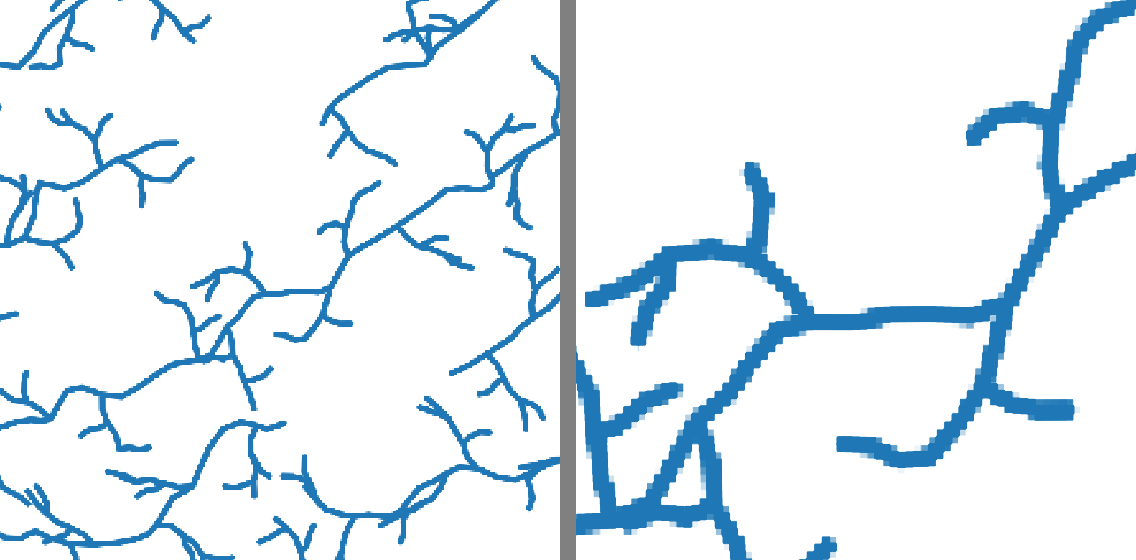
Left: the whole. Right: its middle third, enlarged.
This pattern is drawn by a three.js fragment shader. Its source:

```glsl
// Blue dendritic channels on white: wandering diagonal trunks carry crooked
// side branches, which fork again into short twigs. All strokes are distances
// to line segments, sampled on a softly snapped grid for a stepped outline.
varying vec2 vUv;

const float STEP = 0.026;     // length of one trunk segment
const float HEADING = 3.6;    // general direction of the trunks

float hash(float n) { return fract(sin(n * 12.9898) * 43758.5453); }

float noise(float x) {
  float f = fract(x);
  return mix(hash(floor(x)), hash(floor(x) + 1.0), f * f * (3.0 - 2.0 * f)) - 0.5;
}

vec2 polar(float angle) { return vec2(cos(angle), sin(angle)); }

float segment(vec2 p, vec2 a, vec2 b) {
  vec2 ab = b - a;
  return length(p - a - ab * clamp(dot(p - a, ab) / dot(ab, ab), 0.0, 1.0));
}

// Short crooked end piece
float twig(vec2 p, vec2 start, float angle, float seed) {
  float d = 1.0;
  if (distance(p, start) > 0.075) return d;
  for (int i = 0; i < 3; i++) {
    angle += 1.3 * (hash(seed + float(i) * 1.7) - 0.5);
    vec2 end = start + polar(angle) * 0.018;
    d = min(d, segment(p, start, end));
    start = end;
  }
  return d;
}

// Side branch with twigs on alternating sides
float branch(vec2 p, vec2 start, float angle, float seed) {
  float d = 1.0;
  if (distance(p, start) > 0.23) return d;
  float count = 3.0 + 3.0 * hash(seed + 0.37);
  float side = hash(seed + 0.71) < 0.5 ? -1.0 : 1.0;
  for (int i = 0; i < 6; i++) {
    float n = float(i);
    if (n > count) break;
    angle += 1.1 * (hash(seed + n * 2.3) - 0.5);
    vec2 end = start + polar(angle) * 0.026;
    d = min(d, segment(p, start, end));
    start = end;
    if (i == 1 || i == 3) {
      d = min(d, twig(p, start, angle + side * 0.95, seed + n * 5.9));
      side = -side;
    }
  }
  return d;
}

// Point k of a trunk: a straight course plus broad and fine wandering
vec2 trunkPoint(float k, float offset, float seed) {
  float t = k * STEP;
  vec2 along = polar(HEADING);
  vec2 across = vec2(along.y, -along.x);
  float drift = 0.17 * noise(t * 4.0 + seed) + 0.085 * noise(t * 14.0 + seed * 1.7);
  float slip = 0.06 * noise(t * 11.0 + seed * 2.3);
  return 0.5 + along * (t + slip) + across * (offset + drift);
}

float network(vec2 p) {
  float d = 1.0;
  vec2 along = polar(HEADING);
  vec2 across = vec2(along.y, -along.x);
  float nearest = floor(dot(p - 0.5, along) / STEP);
  for (int row = 0; row < 5; row++) {
    float r = float(row);
    float seed = 37.0 + r * 61.3;
    float offset = (r - 2.0) * 0.27 + 0.03;
    if (abs(dot(p - 0.5, across) - offset) > 0.36) continue;
    // Every other trunk is interrupted once
    float gap = -0.3 + 0.3 * hash(seed);
    bool broken = mod(r, 2.0) > 0.5;
    for (int j = -11; j <= 11; j++) {
      float k = nearest + float(j);
      float t = k * STEP;
      if (broken && t > gap && t < gap + 0.28) continue;
      vec2 a = trunkPoint(k, offset, seed);
      d = min(d, segment(p, a, trunkPoint(k + 1.0, offset, seed)));
      // One branch in each group of four points, on alternating sides
      float group = floor(k / 4.0);
      float id = seed + group * 7.13;
      if (abs(mod(k, 4.0) - floor(4.0 * hash(id))) < 0.5) {
        float side = mod(group, 2.0) < 0.5 ? -1.0 : 1.0;
        float angle = HEADING + side * (0.6 + 1.5 * hash(id + 0.53));
        d = min(d, branch(p, a, angle, id));
      }
    }
  }
  return d;
}

void main() {
  // Snap softly to a fine grid
  vec2 cell = vUv * 220.0;
  vec2 snapped = (floor(cell) + smoothstep(0.3, 0.7, fract(cell))) / 220.0;
  float ink = 1.0 - smoothstep(0.0046, 0.0062, network(snapped));
  vec3 paper = vec3(1.0);
  vec3 blue = vec3(0.12, 0.47, 0.71);
  gl_FragColor = vec4(mix(paper, blue, ink), 1.0);
}
```
